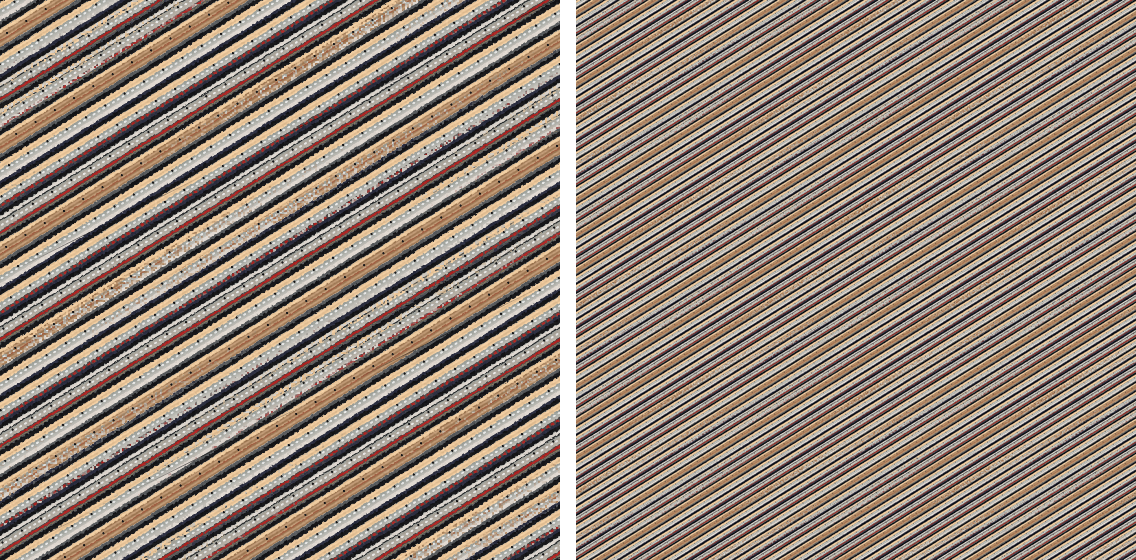
Left, the tile; right, the same tile 3 across and 3 down.
Reproduce this pattern procedurally as a Shadertoy shader.

```glsl
// Diagonal woven stripes: 21 bands down and 13 across, each layered from black,
// slate, white, grey and peach. A slower 5 by 3 phase fades red, navy and brown
// in and out along the bands; all phases use whole numbers, so the cloth tiles.

#define BANDS vec2(-13.0, 21.0)  // fine stripes across and down
#define DRIFT vec2(-3.0, 5.0)    // slow cycle that picks the accents
#define DASHES vec2(84.0, 52.0)  // stitches along the stripes
#define SPECKS vec2(21.0, 13.0)  // sparse dark specks along the stripes
#define GRAIN_CELLS 256.0
#define GRAIN 0.045
#define CORE 0.075               // half width of the black stripe
#define THREAD 0.0008            // half width of the stray thread

const vec3 BLACK = vec3(0.09, 0.09, 0.10);
const vec3 SLATE = vec3(0.34, 0.35, 0.36);
const vec3 NAVY = vec3(0.17, 0.18, 0.25);
const vec3 WHITE = vec3(0.87, 0.84, 0.81);
const vec3 PEACH = vec3(0.91, 0.77, 0.60);
const vec3 BROWN = vec3(0.69, 0.54, 0.40);
const vec3 RED = vec3(0.68, 0.15, 0.14);

float hash(vec2 cell) {
    uvec2 q = uvec2(cell) * uvec2(1597334673u, 3812015801u);
    uint n = (q.x ^ q.y) * 1597334673u;
    n = (n ^ (n >> 15)) * 2246822519u;
    return float((n ^ (n >> 13)) & 65535u) / 65535.0;
}

// Coverage of the strip between lo and hi, softened by w
float band(float t, float lo, float hi, float w) {
    return smoothstep(lo - w, lo + w, t) - smoothstep(hi - w, hi + w, t);
}

// Soft window on a cyclic phase
float window(float phase, float centre, float halfWidth) {
    float d = abs(fract(phase - centre + 0.5) - 0.5);
    return 1.0 - smoothstep(halfWidth - 0.025, halfWidth + 0.025, d);
}

// Round spot at a height in the band, repeated along a phase
float spot(float along, float t, float height, vec2 radius) {
    vec2 p = vec2(fract(along) - 0.5, t - height) / radius;
    return 1.0 - smoothstep(0.6, 1.4, length(p));
}

void mainImage(out vec4 fragColor, in vec2 fragCoord) {
    vec2 uv = fragCoord / iResolution.xy;
    float pixel = 1.0 / min(iResolution.x, iResolution.y);
    float w = 0.55 * length(BANDS) * pixel;

    // Position in the band and the accent phase at the band's centre
    float grain = hash(mod(floor(uv * GRAIN_CELLS), GRAIN_CELLS)) - 0.5;
    float clean = fract(dot(uv, BANDS));
    vec2 centre = uv + vec2(0.0, (0.5 - clean) / BANDS.y);
    float phase = dot(centre, DRIFT) + 0.06 * grain;
    float t = clean + GRAIN * grain;
    float dash = dot(uv, DASHES);
    float stitch = band(fract(dash), 0.2, 0.8, 0.15);

    // Accent strengths
    float redZone = window(phase, 0.16, 0.21);
    float dotZone = window(phase, 0.06, 0.12);
    float navyZone = window(phase, 0.41, 0.20);
    float brownZone = window(phase, 0.70, 0.10);
    float whiteZone = max(window(phase, 0.52, 0.09), window(phase, 0.87, 0.08));

    // Grey ground with fine threads, then the wide strips
    float threads = cos(6.2831853 * 6.0 * clean);
    vec3 col = mix(vec3(0.79, 0.77, 0.74), vec3(0.61, 0.63, 0.61),
                   smoothstep(0.25, 0.66, t));
    col = mix(col, WHITE, band(t, 0.21, 0.37, w) * whiteZone);
    col = mix(col, PEACH + 0.035 * threads,
              band(t, 0.65, 0.91, w) * (1.0 - dotZone));
    col = mix(col, BROWN + 0.07 * threads, band(t, 0.22, 0.76, w) * brownZone);
    col = mix(col, vec3(0.60, 0.31, 0.21), 0.7 * band(t, 0.43, 0.49, w) * brownZone);

    // Twin pale and dark lines above the dotted ground
    col = mix(col, vec3(0.70, 0.65, 0.60), band(t, 0.36, 0.66, w) * dotZone * 0.6);
    col = mix(col, BLACK, 0.85 * band(t, 0.70, 0.75, w) * dotZone);
    col = mix(col, WHITE, band(t, 0.76, 0.88, w) * dotZone);

    // Slate or navy shadow, and the red line with its ochre edge
    float shadow = band(t, 0.0, 0.21, w);
    col = mix(col, mix(SLATE, NAVY, navyZone), shadow);
    col = mix(col, vec3(0.66, 0.56, 0.36), 0.6 * band(t, 0.15, 0.19, w) * dotZone);
    float solid = mix(1.0, stitch, navyZone);
    col = mix(col, BLACK, band(t, 0.20, 0.36, w) * redZone * 0.7);
    col = mix(col, RED, band(t, 0.22, 0.32, w) * redZone * solid);

    // White stitches, dark specks and a toothed edge to the black stripe
    float stitches = spot(dash, clean, 0.53, vec2(0.28, 0.045));
    col = mix(col, vec3(0.94), 0.85 * stitches * (1.0 - brownZone));
    float specks = spot(dot(uv, SPECKS), clean, 0.60, vec2(0.045, 0.05));
    col = mix(col, BLACK, specks);
    float edge = min(t, 1.0 - t);
    float teeth = 0.035 * stitch * max(whiteZone, dotZone);
    col = mix(BLACK, col, smoothstep(CORE - w, CORE + w, edge - teeth));

    // One stray thread at a shallower slope, fading in and out
    float crossing = abs(fract(2.0 * uv.y - uv.x + 0.49) - 0.5) / sqrt(5.0);
    float thread = 1.0 - smoothstep(THREAD - 0.5 * pixel, THREAD + 0.5 * pixel, crossing);
    float fade = 0.5 + 0.5 * cos(6.2831853 * (2.0 * uv.x + uv.y));
    col = mix(col, BLACK, 0.7 * thread * fade);

    fragColor = vec4(clamp(col + 0.05 * grain, 0.0, 1.0), 1.0);
}
```
